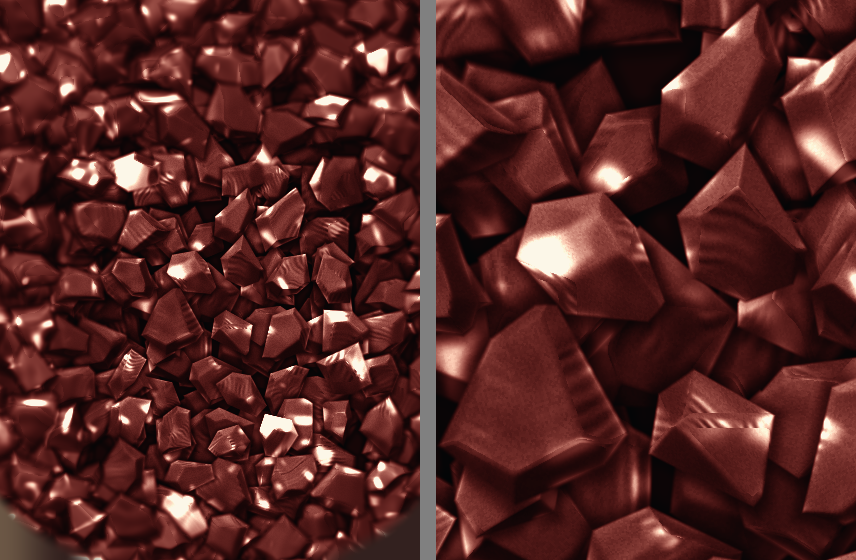
Left, the full canvas; right, a detail of the centre.
A Shadertoy shader for this texture:

```glsl
// A heap of glossy red glass chips, seen close up with a shallow focus.
// Jittered, faceted polygons are stacked from front to back until the view is
// covered; their brightness is then tinted along a copper red ramp.

#define CHIP 0.098        // cell size of one chip, in canvas heights
#define LAYERS 5
#define SIDES 6
#define MAX_BLUR 0.13     // edge softness far from the focus, in cells
#define FOCUS vec2(0.44, 0.43)
#define SHADOW 0.50       // brightness under the rim of a chip
#define SHEEN 0.95
#define RIPPLE 0.32
#define EXPOSURE 1.08

const float TAU = 6.2831853;
const vec3 LIGHT = vec3(-0.25, 0.60, 0.76);

vec2 hash2(vec2 p) {
    vec3 a = fract(p.xyx * vec3(0.1031, 0.1030, 0.0973));
    a += dot(a, a.yzx + 33.33);
    return fract((a.xx + a.yz) * a.zy);
}

float noise(vec2 p) {
    vec2 i = floor(p), f = fract(p);
    f = f * f * (3.0 - 2.0 * f);
    float low = mix(hash2(i).x, hash2(i + vec2(1, 0)).x, f.x);
    float high = mix(hash2(i + vec2(0, 1)).x, hash2(i + vec2(1, 1)).x, f.x);
    return mix(low, high, f.y);
}

vec2 polar(float angle) { return vec2(cos(angle), sin(angle)); }

// Brightness of one chip; dist receives the signed distance to its outline.
float chip(vec2 w, vec2 key, float soft, out float dist) {
    vec2 shape = hash2(key + 3.7), mood = hash2(key + 9.1);
    vec2 axis = polar(TAU * shape.x);
    mat2 turn = mat2(axis.x, -axis.y, axis.y, axis.x);
    vec2 q = turn * w;
    q.x *= mix(1.0, 1.55, shape.y);

    // The lowest plane is the visible facet; neighbours blend when blurred.
    float crisp = 1.0 / (0.013 + 0.5 * soft);
    vec2 tilt = (mood - 0.5) * 0.9;
    float total = exp(-crisp * (0.22 + dot(q, tilt)));
    vec3 blend = total * vec3(-tilt, shape.y);
    dist = length(w) - 0.68;
    for (int k = 0; k < SIDES; k++) {
        vec2 h = hash2(key + float(k) * 5.3 + 21.0);
        vec2 n = polar((float(k) + 0.8 * h.x) * TAU / float(SIDES));
        float e = dot(q, n) - mix(0.36, 0.62, h.y);
        float steep = mix(0.6, 2.4, fract(h.x * 7.0 + h.y));
        float weight = exp(min(crisp * e * steep, 60.0));
        dist = max(dist, e);
        total += weight;
        blend += weight * vec3(n * steep, fract(h.x * 13.0 + h.y * 5.0));
    }
    if (dist > soft) return 0.0;
    blend /= total;
    float tone = blend.z;

    float detail = 1.0 - smoothstep(0.02, 0.10, soft);
    float warp = noise(q * 4.0 + key * 3.0);
    vec3 normal = normalize(vec3(blend.xy * turn + (warp - 0.5) * 0.6, 1.0));
    float lit = max(dot(normal, LIGHT), 0.0);

    // Shell-shaped fracture arcs around a point beyond the rim.
    float arc = length(q - polar(TAU * mood.y) * 0.9) + 0.06 * warp;
    float fine = sin(arc * mix(45.0, 75.0, mood.x) + 3.0 * warp);
    float broad = sin(arc * 15.0 + TAU * mood.x);
    float ripple = 0.7 * detail * fine * smoothstep(0.35, 0.8, warp) + 0.5 * broad;
    ripple *= smoothstep(0.2, 0.9, fract(tone * 3.0 + mood.y));

    // Streaked reflections, burnt out on a few chips.
    float streak = noise(q * vec2(2.2, 5.0) + key * 7.0) + 0.55 * tone
                 + 0.35 * step(0.91, mood.x) + 0.12 * ripple;
    float gloss = smoothstep(0.84, 1.38, streak);
    float rim = exp(-abs(dist + 0.02) * 38.0) * smoothstep(0.45, 0.85, warp);
    float grain = (hash2(floor(q * 60.0) + key).x - 0.5) * detail;

    float value = 0.09 + 0.46 * lit * (0.5 + 0.8 * tone);
    value *= 1.0 + RIPPLE * ripple + 0.14 * grain;
    return value + SHEEN * gloss * gloss * (0.35 + 0.8 * lit) + 0.28 * rim * detail;
}

// Brightness of the whole heap at p, gathered from the front backwards.
float heap(vec2 p, float soft) {
    float value = 0.0, open = 1.0;
    for (int layer = 0; layer < LAYERS; layer++) {
        float level = float(layer);
        vec2 g = p / (CHIP * (0.94 + 0.05 * level)) + 7.37 * level;
        float depth = mix(1.0, 0.62, level / float(LAYERS - 1));
        for (int c = 0; c < 4; c++) {
            vec2 id = floor(g - 0.5) + vec2(c & 1, c >> 1);
            vec2 key = id + 61.0 * level + 130.0;
            vec2 pick = hash2(key + 0.5);
            if (pick.x > 0.84) continue;
            vec2 w = g - id - 0.5 - 0.5 * (hash2(key) - 0.5);
            w /= mix(0.78, 1.06, pick.y);
            if (dot(w, w) > 0.66) continue;
            float dist;
            float tone = chip(w, key, soft, dist);
            float cover = 1.0 - smoothstep(-soft, soft, dist);
            value += open * cover * tone * depth;
            open *= (1.0 - cover) * mix(SHADOW, 1.0, smoothstep(0.0, 0.15, dist));
            if (open < 0.02) return value;
        }
    }
    return value + 0.08 * open;
}

void mainImage(out vec4 fragColor, in vec2 fragCoord) {
    vec2 p = fragCoord / iResolution.y;
    float away = length((p - FOCUS) * vec2(1.25, 1.0));
    float soft = 0.014 + MAX_BLUR * smoothstep(0.17, 0.65, away);
    float value = EXPOSURE * heap(p, soft);

    // Copper red ramp: green and blue rise with the square of red.
    vec2 rest = vec2(0.80, 0.70) * value * value + vec2(0.018, 0.022);
    vec3 color = min(vec3(value, rest), vec3(0.99, 0.97, 0.91));

    // Dull table showing past the heap in the lower corners.
    float side = abs(p.x / 0.375 - 1.0);
    float table = 1.0 - smoothstep(-0.02, 0.02, p.y - 0.11 * pow(side, 4.0));
    vec3 tableColor = mix(vec3(0.42, 0.34, 0.27), vec3(0.20, 0.13, 0.12),
                          smoothstep(0.0, 0.12, p.x));
    color = mix(color, tableColor, table * smoothstep(0.45, 0.7, side));
    fragColor = vec4(color, 1.0);
}
```
